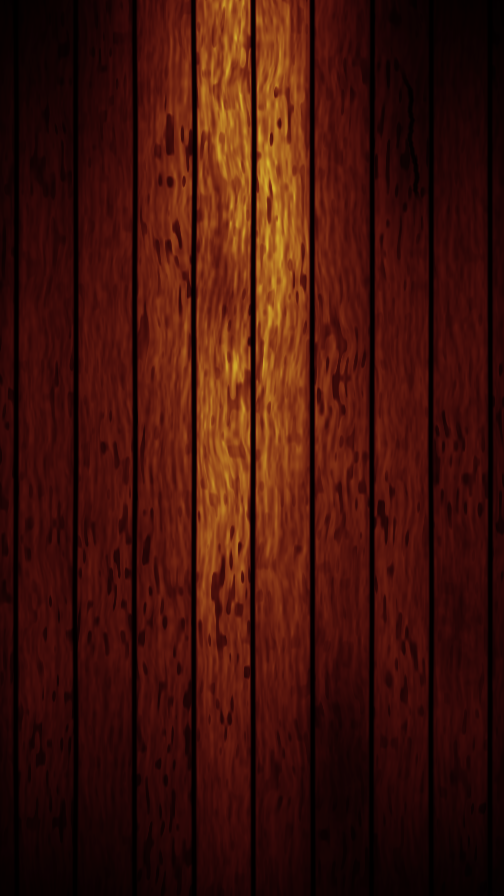
Reproduce this texture procedurally as a WebGL 2 fragment shader.

```glsl
#version 300 es
precision highp float;
// Vertical wooden planks, dark red at the rim, lit by a tall amber glow.

uniform vec2 u_resolution;
out vec4 fragColor;

const float PLANK_WIDTH = 0.1176;
const float FIRST_SEAM = 0.0324;

float hash(vec2 p) {
    vec3 q = fract(vec3(p.xyx) * 0.1031);
    q += dot(q, q.yzx + 33.33);
    return fract((q.x + q.y) * q.z);
}

float noise(vec2 p) {
    vec2 i = floor(p), f = fract(p);
    f = f * f * (3.0 - 2.0 * f);
    return mix(mix(hash(i), hash(i + vec2(1, 0)), f.x),
               mix(hash(i + vec2(0, 1)), hash(i + vec2(1, 1)), f.x), f.y);
}

float fbm(vec2 p) {
    float sum = 0.0, amp = 0.5;
    for (int i = 0; i < 4; i++) {
        sum += amp * noise(p);
        p = p * 2.03 + 17.3;
        amp *= 0.5;
    }
    return sum / 0.9375;
}

// Brightness of the lamp light and its vignette over the unit canvas
float lightAt(vec2 uv) {
    float rim = 0.29 * smoothstep(-0.1, 0.35, uv.y) * (1.0 - smoothstep(0.55, 1.1, uv.y));
    float core = 0.12 + 0.61 * sin(2.0 * uv.y);
    float dx = (uv.x - 0.475) / 0.2;
    float edge = smoothstep(-0.04, 0.07, uv.x) * smoothstep(1.04, 0.94, uv.x);
    return mix(rim, core, exp(-dx * dx)) * mix(0.45, 1.0, edge);
}

// Fine wavy fibres, pores and broad tone shifts of one plank
float grainAt(vec2 p, float id) {
    vec2 q = p + vec2(id * 3.71, id * 7.13);
    float bend = 0.035 * (fbm(q * vec2(5.0, 3.0)) - 0.5) + 0.008 * noise(q * vec2(20.0, 16.0));
    vec2 w = vec2(q.x + bend, q.y);
    float fibre = noise(w * vec2(150.0, 17.0));
    float fine = noise(w * vec2(260.0, 60.0) + 9.0);
    float rings = 0.5 + 0.5 * cos(6.2832 * (w.x * 62.0 + 2.5 * noise(q * vec2(9.0, 5.0))));
    float tone = fbm(q * vec2(7.0, 2.6) + 4.0);
    float pores = smoothstep(0.6, 0.85, noise(w * vec2(125.0, 32.0) + 31.0));
    float worn = smoothstep(0.42, 0.68, fbm(q * vec2(9.0, 4.0) + 50.0));
    float shade = 0.62 + 0.27 * fibre + 0.2 * fine + 0.1 * rings + 0.42 * (tone - 0.5);
    return shade * (1.0 - pores * mix(0.15, 0.55, worn));
}

// Soft ragged dark patch
float stain(vec2 uv, vec2 centre, vec2 size, float depth) {
    vec2 d = (uv - centre) / size;
    float ragged = 0.5 + fbm(uv * vec2(45.0, 50.0));
    return 1.0 - depth * exp(-dot(d, d)) * min(ragged, 1.0);
}

// Thin crooked split running from one height to another
float crack(vec2 uv, vec2 bottom, vec2 top, float width) {
    float t = (uv.y - bottom.y) / (top.y - bottom.y);
    float x = mix(bottom.x, top.x, t) + 0.025 * (fbm(vec2(3.0, uv.y * 38.0)) - 0.5);
    float span = smoothstep(0.0, 0.12, t) * smoothstep(1.0, 0.75, t);
    return 1.0 - 0.85 * span * smoothstep(width * 1.6, width * 0.4, abs(uv.x - x));
}

// Ember ramp: black, deep red, rust, amber
vec3 emberColour(float heat) {
    float cube = heat * heat * heat;
    return vec3(heat, 0.11 * heat + 1.05 * cube, 0.13 * heat + 0.12 * cube);
}

void main() {
    vec2 uv = gl_FragCoord.xy / u_resolution;
    vec2 p = vec2(uv.x, uv.y * u_resolution.y / u_resolution.x);
    float pixel = 1.0 / u_resolution.x;

    // Plank number and distance to the nearest seam
    float wobble = 0.003 * (noise(vec2(uv.x * 8.0, uv.y * 6.0)) - 0.5);
    float across = (uv.x + wobble - FIRST_SEAM) / PLANK_WIDTH;
    float id = floor(across) + 2.0;
    float toSeam = (0.5 - abs(fract(across) - 0.5)) * PLANK_WIDTH;

    float heat = lightAt(uv) * grainAt(p, id) * mix(0.95, 1.12, hash(vec2(id, 5.0)));

    // Weathering
    heat *= stain(uv, vec2(0.68, 0.13), vec2(0.07, 0.12), 0.6);
    heat *= stain(uv, vec2(0.92, 0.30), vec2(0.06, 0.08), 0.5);
    heat *= stain(uv, vec2(0.44, 0.68), vec2(0.05, 0.06), 0.3);
    heat *= stain(uv, vec2(0.81, 0.86), vec2(0.06, 0.12), 0.4);
    heat *= crack(uv, vec2(0.835, 0.77), vec2(0.80, 0.94), 0.0045);

    // Rounded plank edges and black gaps
    heat *= mix(0.72, 1.0, smoothstep(0.002, 0.016, toSeam));
    heat *= 1.0 + 0.15 * smoothstep(0.004, 0.0, abs(toSeam - 0.008));
    heat *= mix(0.06, 1.0, smoothstep(0.0022, 0.0046 + pixel, toSeam));

    fragColor = vec4(emberColour(clamp(heat, 0.0, 0.85)), 1.0);
}
```
